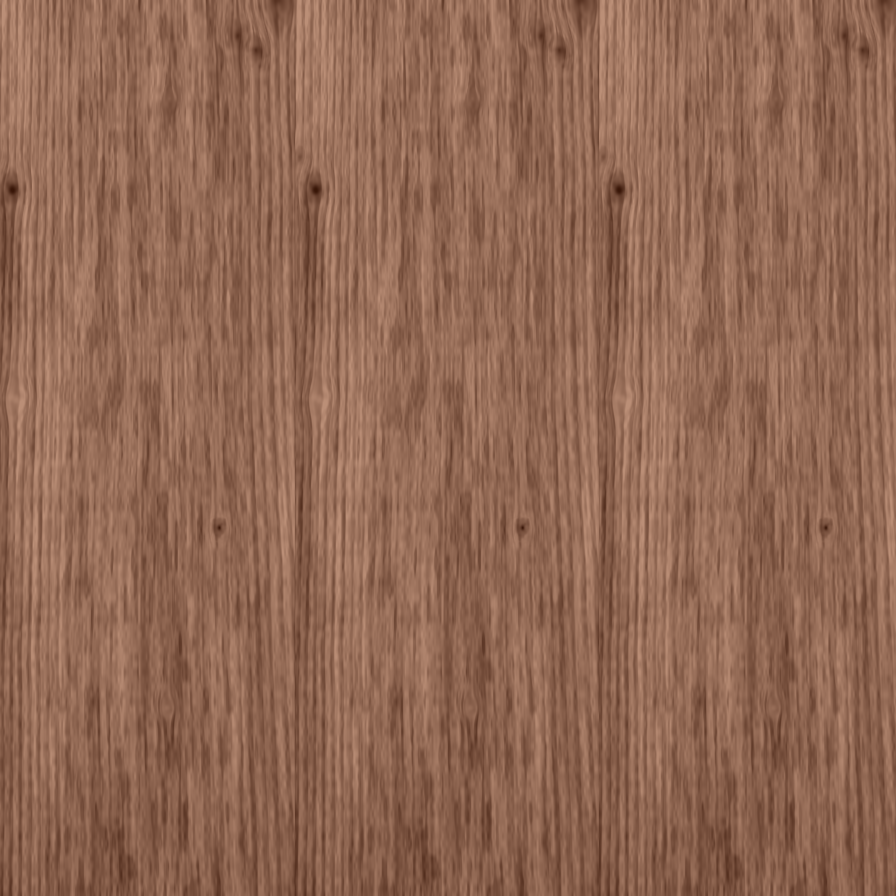
Give the GLSL for this texture, as a Shadertoy shader.

```glsl
const float PLANK_WIDTH = 0.3385;
const float PLANK_OFFSET = -0.009;
const float SEAM_WIDTH = 0.0020;
const float RINGS_PER_PLANK = 31.0;
const float RING_CONTRAST = 0.42;
const float FIBRE_CONTRAST = 0.50;
const float DASH_CONTRAST = 0.34;
const float PORE_CONTRAST = 0.34;
const float STREAK_CONTRAST = 0.40;
const float BLOTCH_CONTRAST = 0.20;
const float STAIN_CONTRAST = 0.75;
const float GRAIN_FAN = 0.16;
const float MEAN_TONE = 0.63;
const vec3 DARK_WOOD = vec3(0.41, 0.26, 0.19);
const vec3 LIGHT_WOOD = vec3(0.68, 0.51, 0.42);

// Knots: position in the plank (across, up), radius, darkness
const int KNOT_COUNT = 9;
const vec4 KNOTS[KNOT_COUNT] = vec4[](
    vec4(0.065, 0.788, 0.0095, 1.10),
    vec4(0.750, 0.411, 0.0055, 1.15),
    vec4(0.080, 0.555, 0.0085, -0.35),
    vec4(0.810, 0.960, 0.0095, 0.60),
    vec4(0.870, 0.944, 0.0075, 0.70),
    vec4(0.945, 1.000, 0.0150, 0.75),
    vec4(0.012, 0.825, 0.0060, 0.50),
    vec4(0.585, 0.890, 0.0060, -0.25),
    vec4(0.577, 0.210, 0.0060, -0.22));

float hash(vec2 p) {
    return fract(sin(dot(p, vec2(127.1, 311.7))) * 43758.5453);
}

float noise(vec2 p) {
    vec2 i = floor(p), f = fract(p);
    f = f * f * (3.0 - 2.0 * f);
    return mix(mix(hash(i), hash(i + vec2(1, 0)), f.x),
               mix(hash(i + vec2(0, 1)), hash(i + vec2(1, 1)), f.x), f.y);
}

// Soft elliptical spot
float spot(vec2 p, vec2 centre, vec2 size) {
    vec2 d = (p - centre) / size;
    return exp(-dot(d, d));
}

// x: sideways bend of the grain, y: darkening
vec2 knotField(vec2 plank) {
    vec2 field = vec2(0);
    for (int i = 0; i < KNOT_COUNT; i++) {
        vec4 knot = KNOTS[i];
        vec2 d = (plank - knot.xy) * vec2(PLANK_WIDTH, 1.0);
        vec2 e = d / (knot.z * vec2(1.0, 1.4));
        float r = length(e) * (0.7 + 0.6 * noise(e * 1.7 + float(i) * 7.0));
        field.x -= d.x / PLANK_WIDTH * 0.65 * exp(-dot(e, e) * 0.30);
        field.y += knot.w * (exp(-r * r * 1.2) + 0.25 * cos(r * 5.0) * exp(-r * 1.1));
    }
    return field;
}

// Early wood rising to a thin dark late-wood line
float growthRing(float phase) {
    float f = fract(phase);
    return smoothstep(0.3, 0.75, f) * (1.0 - smoothstep(0.82, 1.0, f));
}

// Broad light and dark areas of a plank
float stains(vec2 plank) {
    float tone = 0.16 * (plank.y - 0.5);
    tone -= 0.60 * spot(plank, vec2(0.06, 0.71), vec2(0.030, 0.08));
    tone -= 0.22 * spot(plank, vec2(0.03, 0.30), vec2(0.05, 0.40));
    tone += 0.30 * spot(plank, vec2(0.05, 0.95), vec2(0.08, 0.09));
    tone -= 0.25 * spot(plank, vec2(0.47, 0.90), vec2(0.04, 0.13));
    tone -= 0.20 * spot(plank, vec2(0.30, 0.87), vec2(0.03, 0.06));
    tone -= 0.26 * spot(plank, vec2(0.56, 0.24), vec2(0.20, 0.20));
    tone -= 0.18 * spot(plank, vec2(0.55, 0.00), vec2(0.60, 0.10));
    tone += 0.16 * spot(plank, vec2(0.22, 0.45), vec2(0.09, 0.30));
    tone += 0.18 * spot(plank, vec2(0.97, 0.35), vec2(0.06, 0.30));
    return STAIN_CONTRAST * tone;
}

void mainImage(out vec4 fragColor, in vec2 fragCoord) {
    vec2 uv = fragCoord / iResolution.xy;
    vec2 plank = vec2(fract((uv.x - PLANK_OFFSET) / PLANK_WIDTH), uv.y);
    vec2 knots = knotField(plank);

    // Grain spreads downward, wanders and bends round the knots
    float grain = 0.5 + (plank.x - 0.5) * (1.0 + GRAIN_FAN * (plank.y - 0.5));
    grain += knots.x + 0.035 * (noise(plank * vec2(2.5, 3.5)) - 0.5);
    grain += 0.004 * (noise(plank * vec2(8.0, 22.0)) - 0.5);

    // Growth rings stand out near the plank sides
    float middle = smoothstep(0.12, 0.36, plank.x) * (1.0 - smoothstep(0.72, 0.92, plank.x));
    float phase = grain * RINGS_PER_PLANK + 1.6 * noise(vec2(grain * 9.0, plank.y * 1.5));
    float ring = growthRing(phase) - 0.37;

    // Long fibres, broken dark dashes and short pores
    float fibre = noise(vec2(grain * 125.0, plank.y * 12.0)) - 0.5;
    float dash = smoothstep(0.50, 0.80, noise(vec2(grain * 95.0 + 40.0, plank.y * 32.0))) - 0.28;
    float pore = noise(vec2(grain * 170.0, plank.y * 120.0)) - 0.5;
    float streak = noise(vec2(grain * 26.0, plank.y * 4.5)) - 0.5;
    float blotch = noise(vec2(grain * 7.0 + 3.0, plank.y * 2.5)) - 0.5;

    float tone = MEAN_TONE + stains(plank) - knots.y;
    tone -= RING_CONTRAST * mix(1.0, 0.2, middle) * ring;
    tone += FIBRE_CONTRAST * mix(0.7, 1.0, middle) * fibre;
    tone -= DASH_CONTRAST * mix(0.5, 1.0, middle) * dash;
    tone += PORE_CONTRAST * pore;
    tone += STREAK_CONTRAST * mix(0.6, 1.0, middle) * streak;
    tone += BLOTCH_CONTRAST * blotch;

    // Thin shadow where planks meet
    float seamDistance = min(plank.x, 1.0 - plank.x) * PLANK_WIDTH;
    tone -= 0.25 * (1.0 - smoothstep(0.0, SEAM_WIDTH, seamDistance));

    vec3 color = mix(DARK_WOOD, LIGHT_WOOD, clamp(tone, -0.7, 1.2));
    fragColor = vec4(color, 1.0);
}
```
